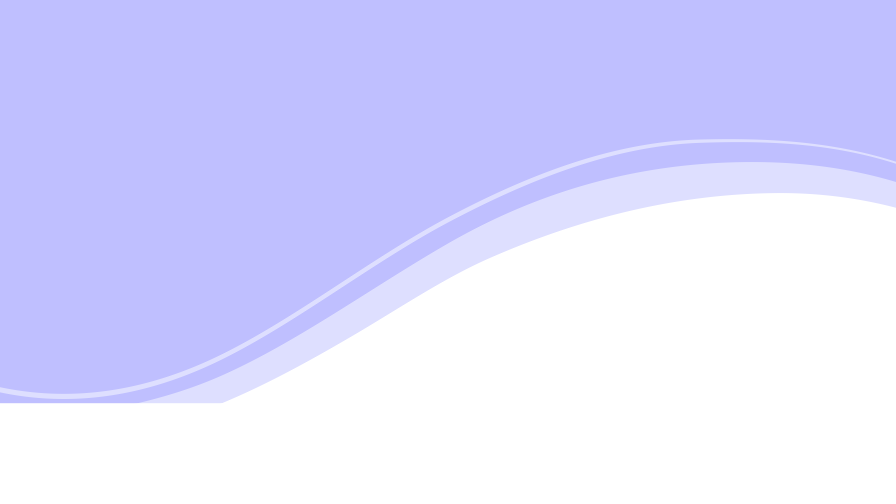
Give the GLSL for this background, as a WebGL 1 fragment shader.

```glsl
precision highp float;

uniform vec2 u_resolution;

// Cubic segment between two knots, each holding (x, height, slope)
float segment(float x, vec3 a, vec3 b) {
  float span = b.x - a.x;
  float t = clamp((x - a.x) / span, 0.0, 1.0);
  float s = 1.0 - t;
  float ease = t * t * (3.0 - 2.0 * t);
  return mix(a.y, b.y, ease) + span * t * s * (s * a.z - t * b.z);
}

// Smooth curve through five knots
float curve(float x, vec3 a, vec3 b, vec3 c, vec3 d, vec3 e) {
  if (x < b.x) return segment(x, a, b);
  if (x < c.x) return segment(x, b, c);
  if (x < d.x) return segment(x, c, d);
  return segment(x, d, e);
}

// Antialiased coverage of the side where the distance is negative
float cover(float dist, float pixel) {
  return clamp(0.5 - dist / pixel, 0.0, 1.0);
}

void main() {
  // The canvas spans 16 by 9 units
  vec2 p = gl_FragCoord.xy / u_resolution * vec2(16.0, 9.0);
  float pixel = 9.0 / u_resolution.y;

  vec3 lavender = vec3(0.75, 0.75, 1.0);
  vec3 paleLilac = vec3(0.87, 0.875, 1.0);
  vec3 white = vec3(1.0);

  float ribbon = curve(p.x, vec3(0.0, 2.04, -0.21), vec3(4.0, 2.646, 0.5),
    vec3(8.0, 5.073, 0.53), vec3(12.5, 6.479, 0.03), vec3(16.0, 6.094, -0.32));
  float bandTop = curve(p.x, vec3(2.0, 1.7, 0.2), vec3(4.0, 2.312, 0.45),
    vec3(8.0, 4.652, 0.575), vec3(13.2, 6.104, 0.02), vec3(16.0, 5.75, -0.3));
  float hillTop = curve(p.x, vec3(3.5, 1.62, 0.36), vec3(6.29, 3.0, 0.585),
    vec3(8.73, 4.385, 0.44), vec3(13.85, 5.552, 0.01), vec3(16.0, 5.29, -0.26));

  // Thin ribbon, tapering to the right
  float halfWidth = mix(0.046, 0.018, smoothstep(8.0, 16.0, p.x));
  vec3 color = mix(lavender, paleLilac, cover(abs(p.y - ribbon) - halfWidth, pixel));

  // Pale band, white hill and flat white base
  color = mix(color, paleLilac, cover(p.y - bandTop, pixel));
  color = mix(color, white, cover(p.y - hillTop, pixel));
  color = mix(color, white, cover(p.y - 1.8, pixel));

  gl_FragColor = vec4(color, 1.0);
}
```
